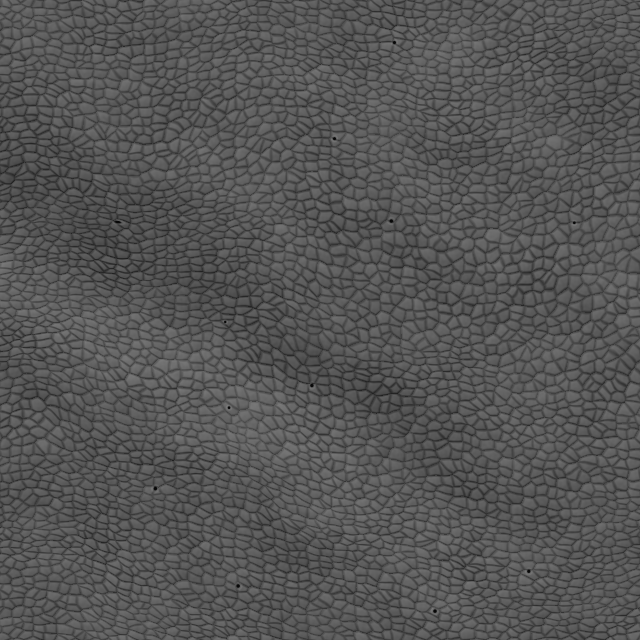
Write a three.js fragment shader that draws this texture.

```glsl
// Soft grey leather: small domed pebbles parted by dark creases, with pores.
// Pebbles are warped Voronoi cells, wider than tall, lit from the upper left;
// gradient noise and diagonal folds vary the tone across the hide.

#define PEBBLES vec2(54.0, 84.0)
#define JITTER 0.82
#define BASE_TONE 0.380
#define CREASE_WIDTH 0.23
#define CREASE_DEPTH 0.125
#define DOME_LIGHT 0.065
#define PEBBLE_TINT 0.035
#define FOLD_DEPTH 0.038
#define MOTTLE 0.055
#define FINE_GRAIN 0.028
#define PORE_GRID 7.0
#define PORE_SIZE 0.0032

varying vec2 vUv;

vec2 hash2(vec2 p) {
  vec3 q = fract(vec3(p.xyx) * vec3(0.1031, 0.1030, 0.0973));
  q += dot(q, q.yzx + 33.33);
  return fract((q.xx + q.yz) * q.zy);
}

float cornerSlope(vec2 cell, vec2 corner, vec2 f) {
  return dot(hash2(cell + corner) * 2.0 - 1.0, f - corner);
}

float gradientNoise(vec2 p) {
  vec2 i = floor(p), f = fract(p);
  vec2 u = f * f * f * (f * (f * 6.0 - 15.0) + 10.0);
  vec2 e = vec2(1.0, 0.0);
  return mix(mix(cornerSlope(i, e.yy, f), cornerSlope(i, e.xy, f), u.x),
             mix(cornerSlope(i, e.yx, f), cornerSlope(i, e.xx, f), u.x), u.y);
}

float bump(float x, float centre, float width) {
  float d = (x - centre) / width;
  return exp(-d * d);
}

// Bend the rows of pebbles, sloping down to the right at the lower left.
vec2 warpHide(vec2 uv) {
  vec2 p = uv;
  p.y += 0.13 * smoothstep(0.0, 0.75, uv.x) * (1.0 - smoothstep(0.2, 0.95, uv.y));
  p.y += 0.045 * gradientNoise(uv * 3.5 + 7.0);
  p += 0.010 * vec2(gradientNoise(uv * 13.0 + 31.0), gradientNoise(uv * 12.0 + 57.0));
  p += 0.004 * vec2(gradientNoise(uv * 45.0 + 3.0), gradientNoise(uv * 45.0 + 83.0));
  return p;
}

vec2 seed(vec2 cell) {
  return 0.5 + JITTER * (hash2(cell) - 0.5);
}

// Returns the brightness change from one layer of pebbles and creases.
float pebbleShade(vec2 p, float depth) {
  vec2 i = floor(p), f = fract(p);
  vec2 nearest = vec2(0.0), home = vec2(0.0);
  float best = 9.0;
  for (int y = -1; y <= 1; y++) {
    for (int x = -1; x <= 1; x++) {
      vec2 g = vec2(float(x), float(y));
      vec2 r = g + seed(i + g) - f;
      float d = dot(r, r);
      if (d < best) { best = d; nearest = r; home = g; }
    }
  }
  // Distance to each cell wall; level creases are deeper than upright ones.
  float crease = 0.0;
  for (int y = -2; y <= 2; y++) {
    for (int x = -2; x <= 2; x++) {
      vec2 g = home + vec2(float(x), float(y));
      vec2 r = g + seed(i + g) - f;
      vec2 across = r - nearest;
      if (dot(across, across) > 0.0001) {
        vec2 n = normalize(across);
        float wall = dot(0.5 * (nearest + r), n);
        float strength = mix(0.72, 1.12, abs(n.y));
        crease = max(crease, strength * (1.0 - smoothstep(0.0, CREASE_WIDTH, wall)));
      }
    }
  }
  float dome = dot(-nearest, normalize(vec2(-0.5, 0.85)));
  float tint = hash2(i + home + 19.0).x - 0.5;
  return DOME_LIGHT * dome + PEBBLE_TINT * tint - CREASE_DEPTH * depth * crease;
}

// Broad light and dark folds running down to the right, plus cloudy mottling.
float hideTone(vec2 uv) {
  float across = uv.y + 0.6 * uv.x + 0.09 * gradientNoise(uv * 4.0 + 11.0);
  float folds = bump(across, 0.57, 0.08) - bump(across, 0.74, 0.09)
              - 0.7 * bump(across, 0.42, 0.045) + 0.35 * bump(across, 1.22, 0.2);
  folds *= 1.0 - 0.75 * smoothstep(0.45, 0.85, uv.x);
  vec2 along = vec2(uv.x - 0.5 * uv.y, uv.y + 0.5 * uv.x);
  float clouds = gradientNoise(along * vec2(3.0, 6.0) + 23.0)
               + 0.6 * gradientNoise(along * vec2(7.0, 14.0) + 41.0);
  return FOLD_DEPTH * folds + MOTTLE * clouds;
}

// Sparse black pores, some stretched into nicks; x is the pit, y its pale rim.
vec2 pores(vec2 uv) {
  vec2 cell = floor(uv * PORE_GRID);
  vec2 h = hash2(cell + 71.0), shape = hash2(cell + 133.0);
  vec2 d = uv - (cell + 0.2 + 0.6 * hash2(cell + 201.0)) / PORE_GRID;
  float a = -0.6 * shape.y;
  d = mat2(cos(a), -sin(a), sin(a), cos(a)) * d;
  d.x /= 1.0 + 1.8 * step(0.78, shape.x);
  float r = length(d) / (PORE_SIZE * mix(0.55, 1.1, h.y));
  float present = step(h.x, 0.3);
  return present * vec2(1.0 - smoothstep(0.45, 1.15, r), 0.5 * bump(r, 1.6, 0.4));
}

void main() {
  float depth = 1.0 + 0.55 * gradientNoise(vUv * vec2(9.0, 16.0) + 5.0);
  float tone = BASE_TONE + hideTone(vUv);
  tone += pebbleShade(warpHide(vUv) * PEBBLES, depth);
  tone += FINE_GRAIN * gradientNoise(vUv * 170.0);
  vec2 pore = pores(vUv);
  tone = mix(tone + 0.1 * pore.y, 0.03, pore.x);
  gl_FragColor = vec4(vec3(tone), 1.0);
}
```
